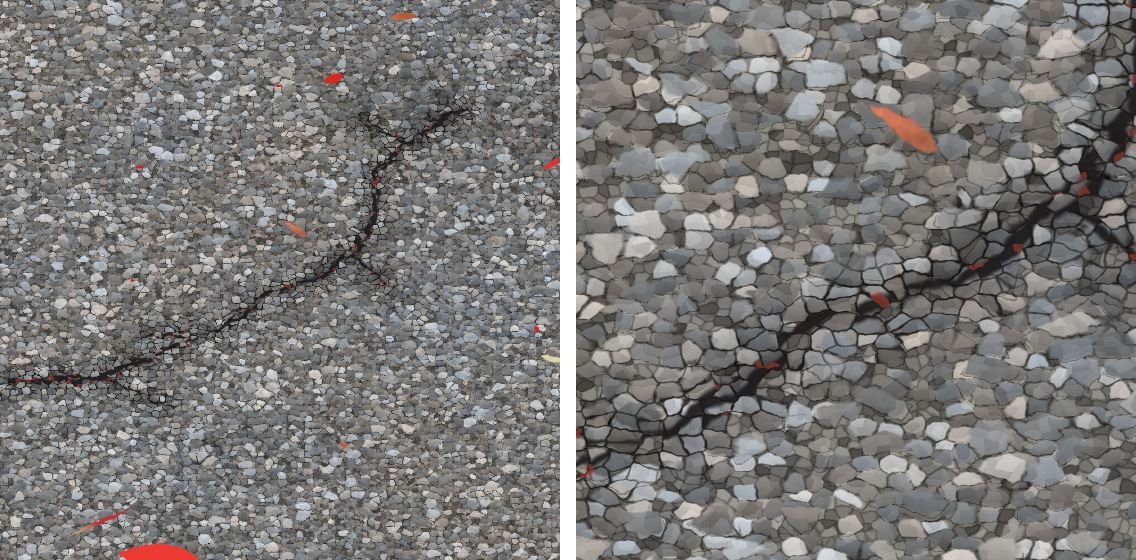
Left, the full canvas; right, a detail of the centre.
This texture is drawn by a Shadertoy shader. Its source:

```glsl
vec2 hash2(vec2 p) {
    vec3 q = fract(p.xyx * vec3(.1031, .1030, .0973));
    q += dot(q, q.yzx + 33.33);
    return fract((q.xx + q.yz) * q.zy);
}

struct Stone { float edge; vec2 offset; vec2 seed; };

// Nearest cell, with the gap to the second nearest as edge distance
Stone cellular(vec2 p) {
    vec2 base = floor(p);
    float nearest = 9., second = 9.;
    Stone s;
    for (int y = -1; y <= 1; y++)
    for (int x = -1; x <= 1; x++) {
        vec2 cell = base + vec2(x, y);
        vec2 offset = p - cell - .1 - .8 * hash2(cell);
        float d = length(offset);
        if (d < nearest) {
            second = nearest;
            nearest = d;
            s.offset = offset;
            s.seed = hash2(cell + 137.);
        } else second = min(second, d);
    }
    s.edge = second - nearest;
    return s;
}

float waves(vec2 p) {
    float sum = 0., gain = .5;
    for (int i = 0; i < 4; i++) {
        sum += gain * sin(p.x + 1.7 * sin(p.y * .8 + float(i))) * cos(p.y * 1.1 + sin(p.x));
        p = mat2(1.5, 1.1, -1.1, 1.5) * p + 2.3;
        gain *= .6;
    }
    return sum;
}

// x: distance to the segment, y: position along it
vec2 segment(vec2 p, vec2 a, vec2 b) {
    vec2 ab = b - a;
    float h = clamp(dot(p - a, ab) / dot(ab, ab), 0., 1.);
    return vec2(length(p - a - ab * h), h);
}

float leaf(vec2 p, vec2 a, vec2 b, float width) {
    vec2 s = segment(p, a, b);
    float d = s.x - width * (.1 + 3.6 * s.y * (1. - s.y));
    return 1. - smoothstep(-.0015, .0015, d);
}

float crackDistance(vec2 p) {
    vec2 path[12] = vec2[](vec2(-.02, .315), vec2(.09, .32), vec2(.18, .325),
        vec2(.26, .36), vec2(.39, .41), vec2(.47, .47), vec2(.56, .5), vec2(.63, .55),
        vec2(.67, .6), vec2(.67, .69), vec2(.73, .75), vec2(.83, .81));
    float d = 9.;
    for (int i = 0; i < 11; i++) d = min(d, segment(p, path[i], path[i + 1]).x);
    // Side branches are thinner
    d = min(d, segment(p, vec2(.63, .54), vec2(.69, .49)).x + .001);
    d = min(d, segment(p, vec2(.18, .325), vec2(.29, .28)).x + .001);
    d = min(d, segment(p, vec2(.26, .4), vec2(.39, .41)).x + .0015);
    return min(d, segment(p, vec2(.65, .78), vec2(.73, .75)).x + .001);
}

void mainImage(out vec4 fragColor, in vec2 fragCoord) {
    vec2 uv = fragCoord / iResolution.xy;
    vec2 bent = uv + .003 * vec2(waves(uv * 90.), waves(uv * 90. + 40.));
    float broad = waves(uv * 9. + 1.);

    // Binder of fine, warm grit
    Stone grit = cellular(bent * vec2(125., 165.));
    float gritTone = .43 + .32 * (grit.seed.x - .5) + .18 * pow(grit.seed.y, 6.);
    vec3 color = vec3(1.02, 1., .97) * gritTone * mix(.72, 1., smoothstep(0., .3, grit.edge));

    // Flattened stones in two sizes, lit from above
    Stone jag;
    for (int i = 0; i < 2; i++) {
        vec2 count = i == 0 ? vec2(68., 98.) : vec2(42., 66.);
        Stone s = cellular(bent * count + float(i) * 51.);
        if (i == 0) jag = s;
        float present = step(i == 0 ? .2 : .74, s.seed.y);
        float body = smoothstep(.03, .2, s.edge) * (1. - smoothstep(.5, .66, length(s.offset)));
        float tone = .43 + .38 * s.seed.x * s.seed.x;
        tone += .1 * s.offset.y + .1 * (grit.seed.x - .5);
        float hue = fract(s.seed.y * 17.) - .45;
        vec3 stone = tone * (1. + hue * vec3(-.1, 0., .1));
        float rim = (1. - smoothstep(0., .13, s.edge)) * smoothstep(.1, -.3, s.offset.y);
        color = mix(color * (1. - .35 * rim * present), stone, body * present * .93);
    }
    color *= 1. + .07 * broad;
    color += vec3(-.012, 0., .016) * waves(uv * 6. + 8.);

    // Stained, broken ground beside the crack
    vec2 torn = uv + .011 * (jag.seed - .5) + .006 * vec2(waves(uv * 45.), waves(uv * 45. + 9.));
    float crack = crackDistance(torn);
    float clump = smoothstep(-.1, .45, waves(uv * 50.));
    float stain = exp(-crack * 48.) * .35;
    stain += .4 * exp(-length((uv - vec2(.77, .83)) * vec2(14., 20.)));
    stain += .4 * exp(-length((uv - vec2(.96, .77)) * vec2(25., 18.)));
    stain += .5 * exp(-length((uv - vec2(.4, .2)) * vec2(25., 60.)));
    color *= 1. - stain * (.35 + .65 * clump);
    float loose = (1. - smoothstep(.0, .16, jag.edge)) * (1. - smoothstep(.01, .045, crack));
    color *= 1. - .6 * loose;

    // Open crack with red debris caught inside
    float width = .0032 + .0024 * waves(uv * 24. + 3.);
    float gap = 1. - smoothstep(width - .0015, width + .002, crack);
    color = mix(color, vec3(.11, .1, .105), gap * .92);
    float caught = step(.9, grit.seed.y) * (1. - smoothstep(.003, .006, crack));
    color = mix(color, vec3(.58, .22, .17), caught * .7);

    // Scattered red petals
    vec2 cell = floor(uv * 11.);
    vec2 seed = hash2(cell + 71.);
    vec2 local = uv - (cell + .2 + .6 * hash2(cell + 19.)) / 11.;
    local += .004 * vec2(waves(uv * 110.), waves(uv * 110. + 5.));
    float petal = length(local * vec2(1., 1.4)) - .003 - .004 * seed.y;
    float chance = step(.96 - .16 * uv.x * uv.y, seed.x);
    color = mix(color, mix(vec3(.8, .14, .16), vec3(.75, .36, .22), step(.7, seed.y)),
        chance * (1. - smoothstep(-.001, .0015, petal)));

    // Fallen leaves and a twig
    vec2 ragged = uv + .004 * vec2(waves(uv * 60.), waves(uv * 60. + 7.));
    float shade = .9 + .2 * waves(uv * 80.);
    color = mix(color, vec3(.87, .5, .37) * shade, leaf(ragged, vec2(.51, .602), vec2(.547, .578), .006));
    color = mix(color, vec3(.8, .42, .25) * shade, leaf(ragged, vec2(.696, .969), vec2(.746, .969), .006));
    color = mix(color, vec3(.86, .83, .65), leaf(ragged, vec2(.965, .365), vec2(1.01, .355), .006));
    color = mix(color, vec3(.85, .2, .2), leaf(ragged, vec2(.97, .7), vec2(1.01, .72), .006));
    color = mix(color, vec3(.85, .15, .12), leaf(ragged, vec2(.58, .854), vec2(.612, .865), .007));
    vec3 twig = mix(vec3(.74, .6, .45), vec3(.72, .2, .22), smoothstep(.14, .18, uv.x));
    color = mix(color, twig, leaf(ragged, vec2(.122, .042), vec2(.235, .093), .0032));
    color = mix(color, vec3(.93, .23, .2) * (.94 + .2 * shade * .3),
        leaf(ragged, vec2(.215, .01), vec2(.355, -.002), .025));

    fragColor = vec4(clamp(color, 0., 1.), 1.);
}
```
